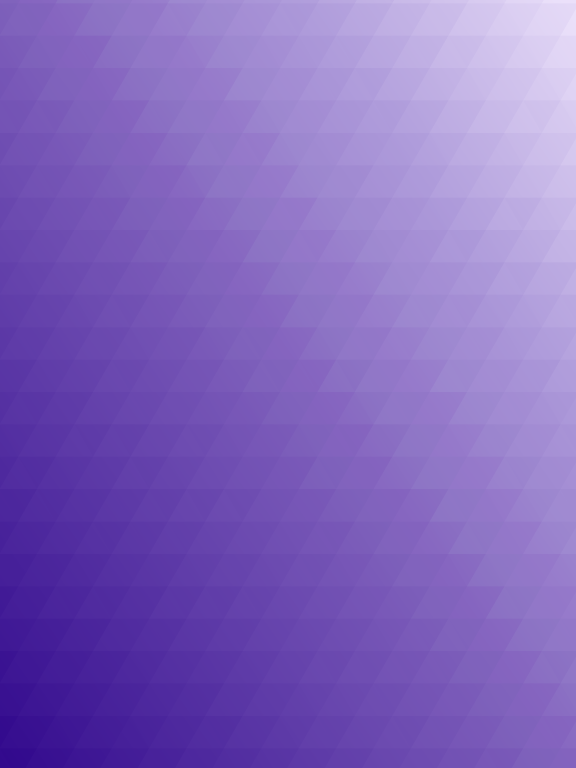
Reproduce this background procedurally as a WebGL 2 fragment shader.

```glsl
#version 300 es
precision highp float;

uniform vec2 u_resolution;
out vec4 fragColor;

float hash(vec2 p) {
  vec3 q = fract(p.xyx * vec3(0.1031, 0.1030, 0.0973));
  q += dot(q, q.yzx + 33.33);
  return fract((q.x + q.y) * q.z);
}

// Indigo to violet to pale lilac
vec3 ramp(float t) {
  vec3 color = mix(vec3(0.19, 0.03, 0.55), vec3(0.505, 0.385, 0.74), clamp(t * 2.0, 0.0, 1.0));
  color = mix(color, vec3(0.68, 0.605, 0.855), clamp(t * 4.0 - 2.0, 0.0, 1.0));
  color = mix(color, vec3(0.92, 0.88, 0.98), clamp(t * 4.0 - 3.0, 0.0, 1.0));
  // Faint alternation between warm and cool violet around the middle
  float band = smoothstep(0.4, 0.52, t) * (1.0 - smoothstep(0.6, 0.75, t));
  color.g -= 0.012 * band * cos(6.2832 * (t - 0.525) / 0.09);
  return color;
}

vec3 facets(vec2 p) {
  const float side = 0.0487;
  const float rise = 0.8660;
  vec2 origin = vec2(0.3646, 0.4896);

  // Skewed lattice: each cell holds one upward and one downward triangle
  vec2 q = (p - origin) / side;
  vec2 lattice = vec2(q.x - 0.5 * q.y / rise, q.y / rise);
  vec2 cell = floor(lattice);
  vec2 local = lattice - cell;
  float down = step(1.0, local.x + local.y);

  vec2 center = cell + (1.0 + down) / 3.0;
  center = origin + side * vec2(center.x + 0.5 * center.y, center.y * rise);

  // Diagonal gradient, partly flattened inside each triangle
  vec2 shaded = mix(p, center, 0.6);
  shaded.x *= u_resolution.y / u_resolution.x;
  float t = dot(shaded, vec2(0.515, 0.485));
  t += 0.007 - 0.014 * down;
  t += 0.008 * (hash(cell + 64.0 + 17.0 * down) - 0.5);
  return ramp(t);
}

void main() {
  // Average a 3 by 3 grid of samples to smooth the edges
  vec3 color = vec3(0.0);
  for (int i = 0; i < 9; i++) {
    vec2 offset = (vec2(i % 3, i / 3) - 1.0) / 3.0;
    color += facets((gl_FragCoord.xy + offset) / u_resolution.y);
  }
  fragColor = vec4(color / 9.0, 1.0);
}
```
